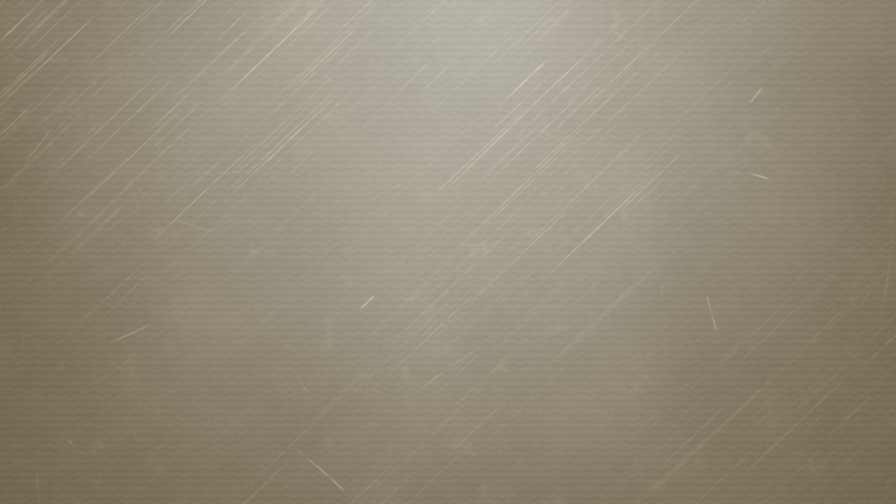
Give the GLSL for this texture, as a Shadertoy shader.

```glsl
// Worn khaki metal sheet: a soft glow from the top edge over fine horizontal
// ribs, with cloudy stains, faint diagonal hairlines and scattered scratches.
// Lengths are in canvas heights; hairlines live in a rotated row grid.

float hash(vec2 p) {
    return fract(sin(dot(p, vec2(127.1, 311.7))) * 43758.5453);
}

float noise(vec2 p) {
    vec2 i = floor(p), f = fract(p);
    f = f * f * (3.0 - 2.0 * f);
    return mix(mix(hash(i), hash(i + vec2(1, 0)), f.x),
               mix(hash(i + vec2(0, 1)), hash(i + vec2(1, 1)), f.x), f.y);
}

float fbm(vec2 p) {
    float sum = 0.0, amp = 0.5;
    for (int i = 0; i < 5; i++) {
        sum += amp * noise(p);
        p = p * 2.03 + 17.3;
        amp *= 0.5;
    }
    return sum;
}

// One layer of parallel hairlines; q.x runs along them, q.y across
float hairlines(vec2 q, float rows, float seed) {
    float row = floor(q.y * rows);
    float along = q.x * 2.0 + hash(vec2(row, seed)) * 9.0;
    vec2 id = vec2(row, floor(along) + seed * 13.0);
    float offset = 0.25 + 0.5 * hash(id + 3.1);
    float dist = abs(fract(q.y * rows) - offset) / rows;
    float reach = 0.1 + 0.38 * hash(id + 7.7);
    float ends = smoothstep(reach, reach * 0.4, abs(fract(along) - 0.5));
    float strength = pow(hash(id + 5.3), 4.0);
    return smoothstep(0.0027, 0.0002, dist) * ends * strength;
}

// Slightly bent scratch, fading toward its ends
float scratch(vec2 p, vec2 center, float angle, float halfLen) {
    vec2 q = p - center;
    float c = cos(angle), s = sin(angle);
    q = vec2(c * q.x + s * q.y, c * q.y - s * q.x);
    float dist = abs(q.y + q.x * q.x * 0.5);
    float ends = smoothstep(halfLen, halfLen * 0.5, abs(q.x));
    return smoothstep(0.0035, 0.0003, dist) * ends;
}

void mainImage(out vec4 fragColor, in vec2 fragCoord) {
    vec2 p = fragCoord / iResolution.y;
    float aspect = iResolution.x / iResolution.y;

    // Glow falling off from the top centre
    vec2 fromGlow = (p - vec2(0.515 * aspect, 1.0)) * vec2(1.0, 0.85);
    float light = exp(-1.55 * dot(fromGlow, fromGlow));
    vec3 color = mix(vec3(0.43, 0.386, 0.287), vec3(0.712, 0.694, 0.648), light);

    // Cloudy stains and fine grain
    color += 0.055 * (fbm(p * 5.0) - 0.48);
    color += 0.014 * (noise(p * 130.0) - 0.5);

    // Ribs broken into short dashes
    float dashes = sin(p.x * 226.0 + 2.0 * noise(p * 20.0));
    color += 0.0095 * sin(p.y * 452.0 + 0.6 * dashes);

    // Diagonal hairlines, densest toward the upper left
    float c = cos(0.76), s = sin(0.76);
    vec2 q = vec2(c * p.x + s * p.y, c * p.y - s * p.x);
    float lines = 0.0;
    for (int i = 0; i < 4; i++) {
        float layer = float(i);
        lines += hairlines(q, 34.0 + 21.0 * layer, layer + 1.0);
    }
    float upperLeft = smoothstep(-0.6, 0.1, q.y) * smoothstep(0.35, 1.0, p.y);
    float patches = smoothstep(0.35, 0.8, noise(q * vec2(1.6, 6.0) + 4.0));
    lines *= 0.12 + 0.45 * patches + 0.6 * upperLeft;
    lines *= 0.4 + 0.6 * noise(p * 60.0);

    // Scattered scratches with worn gaps
    float marks = 0.0;
    for (int i = 0; i < 30; i++) {
        vec2 id = vec2(float(i), 2.7);
        vec2 center = vec2(hash(id) * aspect, hash(id + 11.0));
        float halfLen = mix(0.02, 0.1, pow(hash(id + 23.0), 1.5));
        float strength = 0.2 + 0.8 * pow(hash(id + 41.0), 2.0);
        marks += strength * scratch(p, center, 6.283 * hash(id + 31.0), halfLen);
    }
    marks *= smoothstep(0.1, 0.7, noise(p * 45.0));

    // Small pale scuffs
    float scuffs = smoothstep(0.64, 0.9, fbm(p * 26.0 + 8.0));

    float wear = 0.13 * lines + 0.14 * marks + 0.03 * scuffs;
    color += min(wear, 0.15) * vec3(1.0, 0.97, 0.88);
    fragColor = vec4(clamp(color, 0.0, 1.0), 1.0);
}
```
